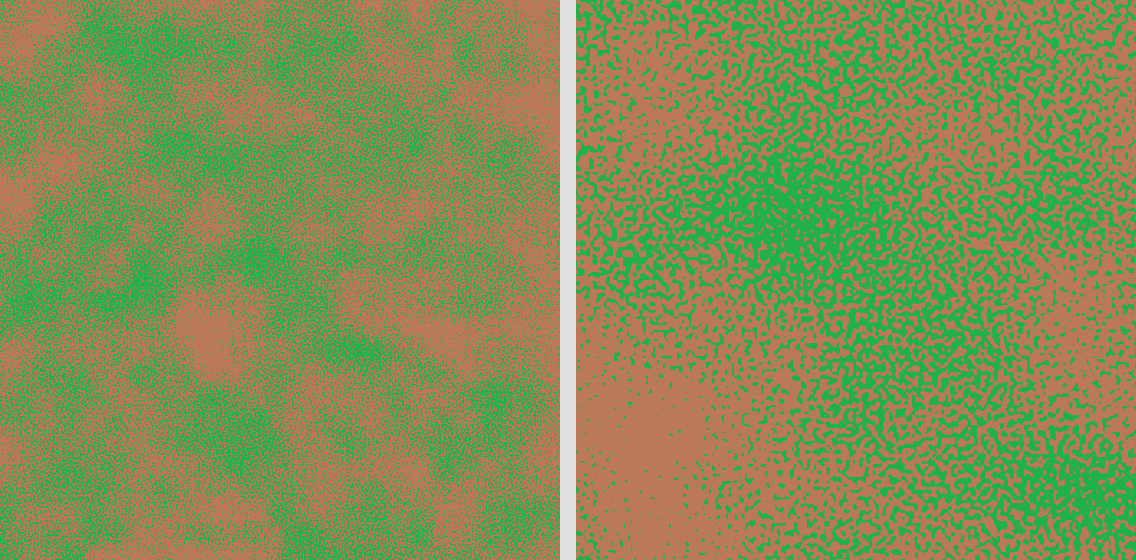
Left, the full canvas; right, a detail of the centre.
A three.js fragment shader for this texture:

```glsl
varying vec2 vUv;

const vec3 CLAY = vec3(0.73, 0.48, 0.34);
const vec3 GREEN = vec3(0.13, 0.69, 0.30);

const float GRAIN_CELLS = 512.0;   // random cells across the canvas
const float CORE_WIDTH = 0.55;     // inner and outer filter widths, in cells
const float RING_WIDTH = 1.1;
const float GRAIN_SPREAD = 0.189;  // standard deviation of the filtered grain
const float GRAIN_SOFTNESS = 0.04;

const float COVER_BIAS = -0.39;    // lower gives less green
const float COVER_CONTRAST = 1.9;
const vec2 ARC_CENTRE = vec2(0.52, -0.12);
const vec2 ARC_SCALE = vec2(4.0, 12.0);  // along the angle, along the radius
const float PATCH_SCALE = 11.0;
const float DETAIL_SCALE = 24.0;
const float ARC_WEIGHT = 0.8;
const float PATCH_WEIGHT = 0.7;
const float DETAIL_WEIGHT = 0.7;
const float EDGE_FADE = 0.8;
const float EDGE_START = 0.9;

float hash(vec2 p) {
  vec3 q = fract(vec3(p.xyx) * 0.1031);
  q += dot(q, q.yzx + 33.33);
  return fract((q.x + q.y) * q.z);
}

// Smooth value noise, centred on zero
float valueNoise(vec2 p) {
  vec2 cell = floor(p);
  vec2 f = fract(p);
  f = f * f * (3.0 - 2.0 * f);
  float low = mix(hash(cell), hash(cell + vec2(1.0, 0.0)), f.x);
  float high = mix(hash(cell + vec2(0.0, 1.0)), hash(cell + 1.0), f.x);
  return mix(low, high, f.y) - 0.5;
}

// Narrow bell minus a wide one: passes a single band of sizes
float bandWeight(float dist2) {
  float ratio = CORE_WIDTH / RING_WIDTH;
  float core = exp(-0.5 * dist2 / (CORE_WIDTH * CORE_WIDTH));
  float ring = exp(-0.5 * dist2 / (RING_WIDTH * RING_WIDTH));
  return core - ratio * ratio * ring;
}

// Band-passed random cells give evenly spread, rounded worms
float wormGrain(vec2 p) {
  vec2 cell = floor(p);
  vec2 local = fract(p) - 0.5;
  float sum = 0.0;
  for (int y = -3; y <= 3; y++) {
    for (int x = -3; x <= 3; x++) {
      vec2 offset = vec2(float(x), float(y));
      vec2 toCell = offset - local;
      sum += bandWeight(dot(toCell, toCell)) * (hash(cell + offset) - 0.5);
    }
  }
  return sum / GRAIN_SPREAD;
}

// Cloudy green cover: curved streaks, round patches and fine detail
float greenCover(vec2 uv) {
  vec2 ray = uv - ARC_CENTRE;
  vec2 arc = vec2(atan(ray.x, ray.y), length(ray)) * ARC_SCALE;
  float clouds = ARC_WEIGHT * valueNoise(arc + 17.0)
    + PATCH_WEIGHT * valueNoise(uv * PATCH_SCALE + 43.0)
    + DETAIL_WEIGHT * valueNoise(uv * DETAIL_SCALE + 71.0);
  float edge = smoothstep(EDGE_START, 1.0, uv.x);
  return COVER_BIAS + COVER_CONTRAST * clouds - EDGE_FADE * edge;
}

void main() {
  // Green wherever the local cover exceeds the grain
  float grain = wormGrain(vUv * GRAIN_CELLS + 101.0);
  float green = smoothstep(-GRAIN_SOFTNESS, GRAIN_SOFTNESS, greenCover(vUv) - grain);
  gl_FragColor = vec4(mix(CLAY, GREEN, green), 1.0);
}
```
